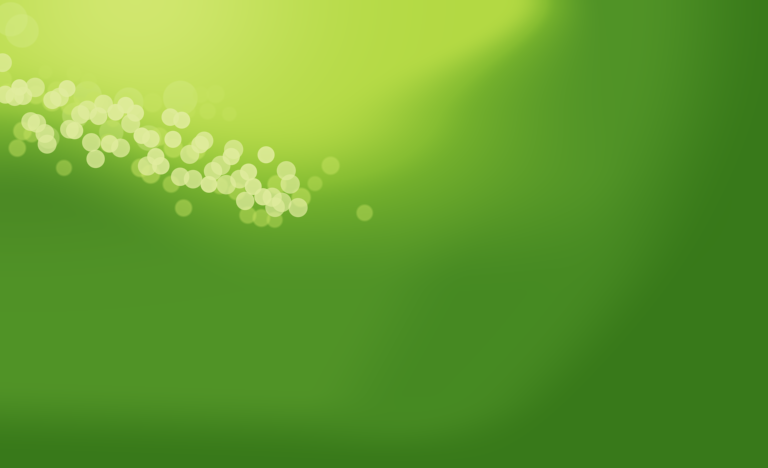
Give the GLSL for this background, as a WebGL 1 fragment shader.

```glsl
precision highp float;
// Soft green gradient lit from the upper left, crossed by a drifting band of pale bokeh discs.

uniform vec2 u_resolution;

// Three pseudo-random values in 0..1, without sine
vec3 hash3(float n) {
    vec3 q = fract(vec3(n) * vec3(0.1031, 0.1030, 0.0973) + 0.37);
    q += dot(q, q.yzx + 33.33);
    return fract((q.xxy + q.yzz) * q.zyx);
}

// Coverage of a disc with a faintly brighter rim
float disc(vec2 p, vec2 center, float radius, float blur) {
    float r = length(p - center);
    float edge = blur + 0.6 / u_resolution.y;
    float fill = 1.0 - smoothstep(radius - edge, radius + edge, r);
    return fill * mix(0.94, 1.0, smoothstep(0.5, 1.0, r / radius));
}

// Height of the band's centre line
float bandHeight(float x) {
    return 0.795 - 0.29 * x;
}

vec3 background(vec2 p) {
    float depth = 1.0 - p.y;

    // Mid green, darker to the right and along the bottom
    float body = 1.0 - smoothstep(1.34, 1.67, p.x + 0.6 * depth * depth);
    body *= smoothstep(0.03, 0.19, p.y + 0.03 * p.x);
    vec3 color = mix(vec3(0.22, 0.475, 0.10), vec3(0.315, 0.575, 0.15), body);

    // Broad diagonal shadow and a soft shade under the band
    float shadow = smoothstep(-0.08, 0.14, p.x - 0.64 - 0.55 * p.y);
    shadow *= smoothstep(0.35, 0.60, depth);
    color = mix(color, vec3(0.265, 0.53, 0.13), 0.8 * shadow * body);
    vec2 under = (p - vec2(0.04, 0.58)) / vec2(0.40, 0.12);
    color *= 1.0 - 0.06 * exp(-dot(under, under));

    // Light: crisp at the top right, wide and diffuse lower down
    float inner = mix(1.06, 0.62, smoothstep(0.0, 0.25, depth));
    float light = 1.0 - smoothstep(inner, 1.29 + 0.2 * depth, p.x);
    float along = smoothstep(0.0, 0.6, p.x);
    light *= 1.0 - smoothstep(mix(0.07, 0.19, along), mix(0.43, 0.63, along), depth);
    color = mix(color, vec3(0.49, 0.72, 0.18), min(1.8 * light, 1.0));
    color = mix(color, vec3(0.70, 0.85, 0.26), smoothstep(0.4, 1.0, light));

    // Pale hot spot
    vec2 hot = (p - vec2(0.29, 1.0)) / vec2(0.36, 0.28);
    return mix(color, vec3(0.83, 0.91, 0.45), 0.9 * light * exp(-dot(hot, hot)));
}

void main() {
    vec2 p = gl_FragCoord.xy / u_resolution.y;
    vec3 color = background(p);

    // Large translucent discs, mostly above the band
    for (int i = 0; i < 9; i++) {
        vec3 h = hash3(float(i) + 3.0);
        float x = 0.045 * float(i) + 0.03 * h.x;
        vec2 center = vec2(x, bandHeight(x) + mix(-0.08, 0.19, h.y) * (1.0 - x));
        float cover = disc(p, center, mix(0.022, 0.037, h.z), 0.001);
        color = mix(color, vec3(0.84, 0.92, 0.54), 0.38 * cover);
    }

    // Blurred lime discs, widely spread, thinning into a tail
    for (int i = 0; i < 44; i++) {
        vec3 h = hash3(float(i) + 61.0);
        float t = (float(i) + h.x) / 44.0;
        float x = 0.62 * t + 0.21 * pow(t, 14.0);
        float spread = 0.29 * (1.0 - 0.75 * pow(t, 8.0));
        vec2 center = vec2(x, bandHeight(x) + (h.y - 0.48) * spread);
        float cover = disc(p, center, mix(0.014, 0.021, h.z), 0.002);
        color = mix(color, vec3(0.78, 0.89, 0.38), mix(0.35, 0.6, h.z) * cover);
    }

    // Dense pale discs along the centre line
    for (int i = 0; i < 58; i++) {
        vec3 h = hash3(float(i) + 137.0);
        float x = (float(i) + h.x) * 0.64 / 58.0;
        float offset = (h.y - 0.5) * mix(0.12, 0.21, h.z * h.z);
        vec2 center = vec2(x, bandHeight(x) + offset);
        float cover = disc(p, center, mix(0.0175, 0.021, h.z), 0.0005);
        color = mix(color, vec3(0.88, 0.925, 0.62), mix(0.95, 0.7, h.z) * cover);
    }

    gl_FragColor = vec4(color, 1.0);
}
```
